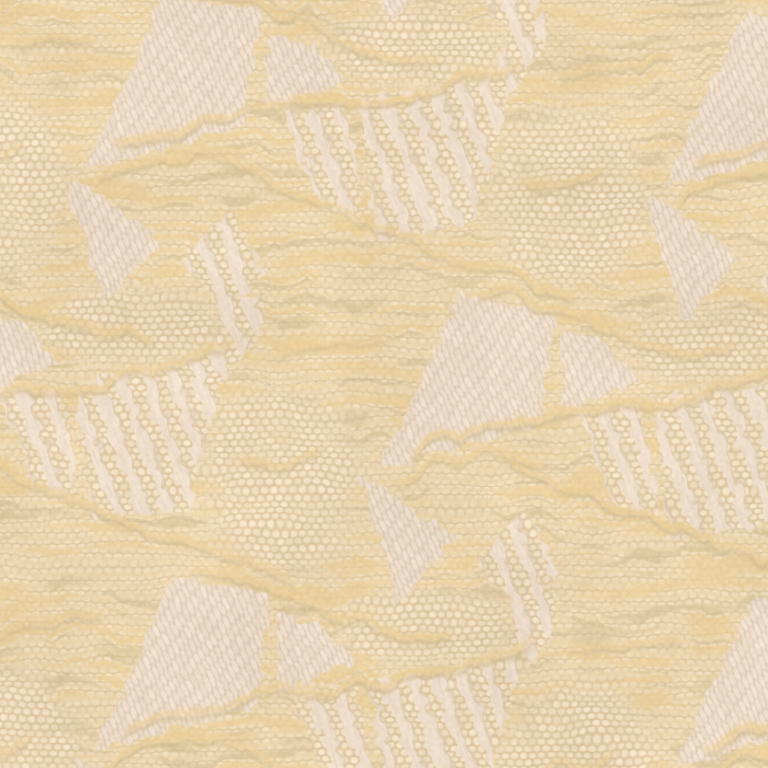
This texture is drawn by a Shadertoy shader. Its source:

```glsl
// Cream jacquard cloth: twill leaves and slanted satin bars on a ribbed ground.
// One motif of convex quads and bowed creases repeats on a skewed lattice;
// every region is filled with its own small procedural weave.

const vec3 RIB_SHADE = vec3(0.86, 0.77, 0.61);
const vec3 RIB_TAN   = vec3(0.92, 0.83, 0.67);
const vec3 RIB_LIGHT = vec3(0.97, 0.91, 0.80);
const vec3 DOT_SHADE = vec3(0.87, 0.78, 0.64);
const vec3 SILK_SHADE = vec3(0.86, 0.79, 0.70);
const vec3 SILK_LIGHT = vec3(0.95, 0.885, 0.815);
const vec3 CREASE_TAN = vec3(0.92, 0.81, 0.60);
const vec3 CREASE_SHADE = vec3(0.81, 0.73, 0.57);
const float LEAN = 0.36;

struct Motif { float leaf; float bars; float dots; vec2 crease; };

float hash(vec2 p) {
    vec3 q = fract(p.xyx * 0.1031);
    q += dot(q, q.yzx + 33.33);
    return fract((q.x + q.y) * q.z);
}

float noise(vec2 p) {
    vec2 i = floor(p), f = fract(p);
    f = f * f * (3.0 - 2.0 * f);
    return mix(mix(hash(i), hash(i + vec2(1, 0)), f.x),
               mix(hash(i + vec2(0, 1)), hash(i + vec2(1, 1)), f.x), f.y);
}

// Signed distance to the line a-b, positive on its outer side
float side(vec2 p, vec2 a, vec2 b) {
    vec2 e = normalize(b - a);
    return dot(p - a, vec2(e.y, -e.x));
}

float quad(vec2 p, vec2 a, vec2 b, vec2 c, vec2 d) {
    return max(max(side(p, a, b), side(p, b, c)), max(side(p, c, d), side(p, d, a)));
}

// Ridge (x) and cast shadow (y) of a bowed fold from a to b
vec2 fold(vec2 p, vec2 a, vec2 b, float bow) {
    float t = (p.x - a.x) / (b.x - a.x);
    float d = p.y - mix(a.y, b.y, t) - bow * 4.0 * t * (1.0 - t);
    float taper = smoothstep(0.0, 0.1, t) * smoothstep(1.0, 0.9, t);
    vec2 v = vec2(d / 0.5, (d - 0.75) / 0.4);
    return taper * exp(-v * v);
}

float blob(vec2 p, vec2 center, vec2 radius) {
    return smoothstep(1.25, 0.75, length((p - center) / radius));
}

void addMotif(inout Motif m, vec2 p, vec2 w) {
    // Leaf: large blade, small blade, lower tip
    m.leaf = min(m.leaf, quad(p, vec2(-17.6, -16.3), vec2(-5, -14.3), vec2(-7, 0.7), vec2(-28, 6.5)));
    m.leaf = min(m.leaf, quad(p, vec2(-4.2, -11.5), vec2(1.3, -10), vec2(5.9, -5), vec2(-4.2, -1)));
    m.leaf = min(m.leaf, quad(p, vec2(-30.5, 7.5), vec2(-27.3, 9), vec2(-18, 15.6), vec2(-25.4, 24)));
    // Barred fan and its rising arm
    m.bars = min(m.bars, quad(p, vec2(-2.2, -1), vec2(6, -2.5), vec2(8.5, 13.6), vec2(2.6, 11)));
    m.bars = min(m.bars, quad(p, vec2(7.8, -2.8), vec2(22.8, -4.6), vec2(23.1, 13.7), vec2(10, 15.5)));
    m.bars = min(m.bars, quad(p, vec2(22, -4.5), vec2(28.6, -8.5), vec2(26, 1.3), vec2(23.1, 13)));
    m.bars = min(m.bars, quad(p, vec2(27, -13), vec2(32.5, -14.3), vec2(31.8, -9), vec2(25, 0.5)));
    m.bars = min(m.bars, quad(p, vec2(21.5, -18.2), vec2(28, -25), vec2(32.5, -17), vec2(28, -11)));
    // Patches of plain weave
    m.dots = max(m.dots, blob(p, vec2(35, 10), vec2(10, 12)));
    m.dots = max(m.dots, blob(p, vec2(-22, 27), vec2(11, 5)));
    // Folds along the outlines
    m.crease = max(m.crease, fold(w, vec2(-25, 3.9), vec2(-1, -2), -0.4));
    m.crease = max(m.crease, fold(w, vec2(-3, -1.8), vec2(30, -8), 1.6));
    m.crease = max(m.crease, fold(w, vec2(-27, 8.8), vec2(-6, 5.5), -2.6));
    m.crease = max(m.crease, fold(w, vec2(-13, 4.2), vec2(20, 18), 0.3));
    m.crease = max(m.crease, fold(w, vec2(15, 16.4), vec2(37, 23.5), -0.5));
    m.crease = max(m.crease, fold(w, vec2(-16, -16.5), vec2(6, -10), -1.6));
    m.crease = max(m.crease, fold(w, vec2(4, -11), vec2(19, -8.8), 0.8));
    m.crease = max(m.crease, fold(w, vec2(29, 8.2), vec2(40, 6.2), 1.3));
    m.crease = max(m.crease, 0.8 * fold(w, vec2(-4, 30), vec2(12, 29), -0.6));
}

// Staggered oval stitches: 1 on a stitch, 0 in the gap
float stitches(vec2 p, vec2 pitch, float shift, vec2 size) {
    vec2 q = p / pitch;
    q.x += shift * floor(q.y);
    float strength = 0.65 + 0.35 * hash(floor(q));
    return strength * smoothstep(1.2, 0.4, length((fract(q) - 0.5) / size));
}

void mainImage(out vec4 fragColor, in vec2 fragCoord) {
    // Hundredths of the canvas, y running down
    vec2 p = 100.0 * vec2(fragCoord.x, iResolution.y - fragCoord.y) / iResolution.y;
    vec2 ragged = p + 1.3 * (vec2(noise(p * 0.9), noise(p * 0.9 + 71.0)) - 0.5);
    vec2 wavy = p + vec2(0, 2.2 * noise(p * vec2(0.3, 0.1)) + 0.7 * noise(p * vec2(0.9, 0.3)) - 1.4);
    vec2 thread = p + 0.45 * vec2(noise(p * 0.3 + 9.0), 2.0 * noise(p * vec2(0.22, 0.4)));

    mat2 lattice = mat2(38.4, 39.0, 37.1, -36.7);
    vec2 origin = vec2(39.0, 15.6);
    vec2 cell = round(inverse(lattice) * (p - origin));
    Motif m = Motif(100.0, 100.0, 0.0, vec2(0));
    for (int i = -1; i <= 1; i++)
    for (int j = -1; j <= 1; j++) {
        vec2 o = origin + lattice * (cell + vec2(i, j));
        addMotif(m, ragged - o, wavy - o);
    }
    float leaf = smoothstep(0.3, -0.3, m.leaf);
    float bars = smoothstep(0.3, -0.3, m.bars) * (1.0 - leaf);

    // Ribbed ground with streaky ridges
    float ridge = 0.5 + 0.5 * cos(6.2832 * thread.y / 1.5);
    float streak = noise(wavy * vec2(0.13, 1.15) + 40.0);
    vec3 rib = mix(RIB_SHADE, RIB_TAN, 0.35 + 0.65 * ridge);
    rib = mix(rib, RIB_LIGHT, 0.85 * stitches(thread + vec2(0, 0.05), vec2(1.2, 0.75), 0.5, vec2(0.5, 0.5)) * (1.0 - 0.65 * ridge));
    rib = mix(rib, CREASE_TAN, 0.75 * smoothstep(0.55, 0.85, streak));
    rib = mix(rib, CREASE_SHADE, 0.5 * smoothstep(0.32, 0.1, streak));

    // Plain weave, twill and satin bars
    vec3 plain = mix(DOT_SHADE, RIB_LIGHT, stitches(thread, vec2(1.2, 0.9), 0.5, vec2(0.48, 0.5)));
    vec2 slant = vec2(thread.y, thread.x - LEAN * thread.y);
    vec3 twill = mix(SILK_SHADE, SILK_LIGHT, stitches(slant, vec2(1.75, 0.78), 0.38, vec2(0.62, 0.58)));
    float across = fract((ragged.x - LEAN * p.y) / 3.4);
    float bar = smoothstep(0.12, 0.22, across) * smoothstep(0.66, 0.56, across);
    float barShade = smoothstep(0.52, 0.64, across) * smoothstep(0.8, 0.66, across);
    vec3 satin = mix(SILK_LIGHT, SILK_SHADE, 0.4 * noise(slant * vec2(0.5, 3.0)));
    vec3 fan = mix(mix(plain, SILK_SHADE, 0.6 * barShade), satin, bar);

    vec3 color = mix(rib, plain, clamp(m.dots * (0.6 + 0.6 * noise(p * 0.35)), 0.0, 1.0));
    color = mix(color, fan, bars);
    color = mix(color, twill, leaf);

    // Folds, then fibre grain and soft unevenness
    float broken = 0.45 + 0.55 * noise(p * vec2(0.25, 0.25) + 15.0);
    color = mix(color, CREASE_SHADE, 0.75 * broken * m.crease.y);
    color = mix(color, CREASE_TAN, broken * m.crease.x);
    color += 0.035 * (noise(p * 2.6) - 0.5) + 0.03 * (noise(p * 0.12) - 0.5);
    fragColor = vec4(color, 1.0);
}
```
